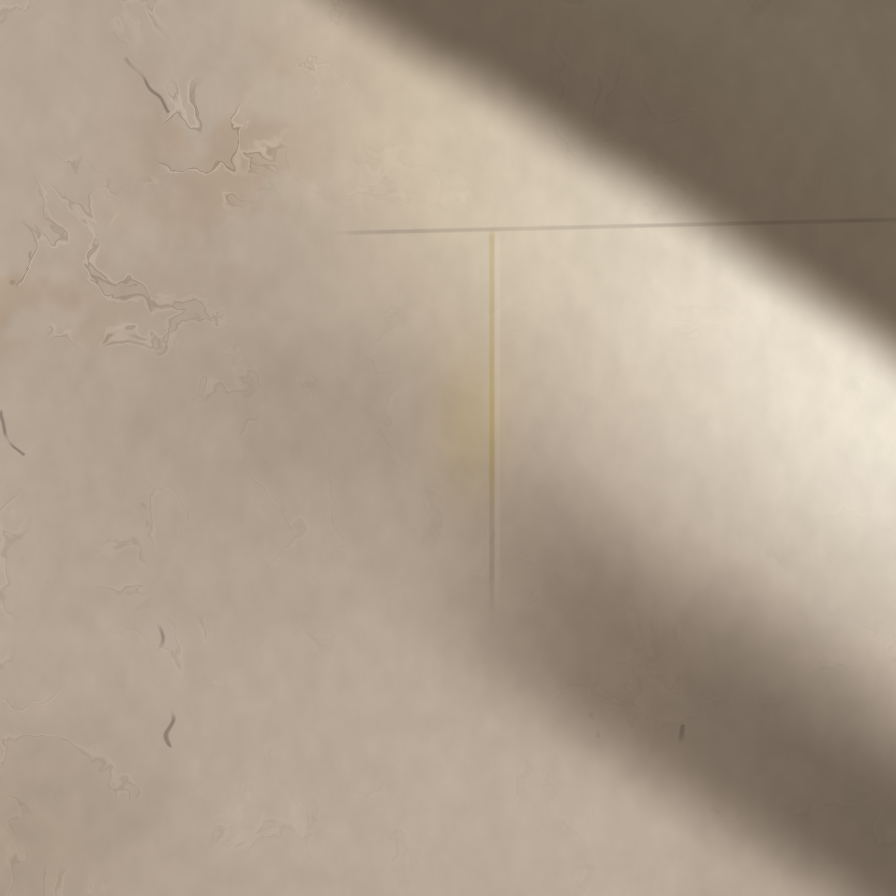
Write a Shadertoy shader that draws this texture.

```glsl
// A warm plaster wall crossed by a diagonal shaft of sunlight between two soft shadows.
// Light is a profile of the depth below one gently curved edge; noise adds mottling,
// hairline cracks and stains, and distance functions draw the panel seams.

float hash(vec2 p) {
    vec3 q = fract(vec3(p.xyx) * 0.1031);
    q += dot(q, q.yzx + 33.33);
    return fract((q.x + q.y) * q.z);
}

float noise(vec2 p) {
    vec2 i = floor(p), f = fract(p);
    f = f * f * (3.0 - 2.0 * f);
    return mix(mix(hash(i), hash(i + vec2(1, 0)), f.x),
               mix(hash(i + vec2(0, 1)), hash(i + vec2(1, 1)), f.x), f.y);
}

float fbm(vec2 p) {
    float sum = 0.0, amp = 0.5;
    for (int i = 0; i < 5; i++) {
        sum += amp * noise(p);
        p = mat2(1.6, 1.2, -1.2, 1.6) * p + 7.3;
        amp *= 0.5;
    }
    return sum;
}

// Round soft spot, 1 at its centre
float spot(vec2 p, vec2 centre, vec2 size) {
    vec2 q = (p - centre) / size;
    return exp(-dot(q, q));
}

float segment(vec2 p, vec2 a, vec2 b) {
    vec2 pa = p - a, ba = b - a;
    return length(pa - ba * clamp(dot(pa, ba) / dot(ba, ba), 0.0, 1.0));
}

// Broken, wandering hairline between two points
float crack(vec2 p, vec2 a, vec2 b) {
    vec2 wander = vec2(noise(p * 45.0), noise(p * 45.0 + 19.0)) - 0.5;
    float line = 1.0 - smoothstep(0.0006, 0.0035, segment(p + 0.016 * wander, a, b));
    return line * smoothstep(0.3, 0.6, noise(p * 38.0 + 5.0));
}

// Height of the upper shadow's edge at x
float shadowEdge(float x) {
    float t = x - 0.39;
    return 1.0 - 0.55 * t - 0.11 * t * t;
}

// Wall colour under the sunlight and the two shadows
vec3 lighting(vec2 p) {
    float depth = shadowEdge(p.x) - p.y;

    // Ambient wall, dimmer in the middle left and the lower corner
    vec3 col = vec3(0.705, 0.645, 0.58);
    col -= 0.045 * spot(p, vec2(0.36, 0.53), vec2(0.22, 0.17));
    col -= vec3(0.04, 0.045, 0.05) * spot(p, vec2(0.0, 0.06), vec2(0.2, 0.16));
    col += 0.025 * spot(p, vec2(0.58, 0.08), vec2(0.22, 0.13));

    // Shaft of light, stronger to the right
    float shaft = 1.0 - smoothstep(0.12, 0.47, depth);
    float reach = smoothstep(0.2, 0.52, p.x);
    vec3 sun = mix(vec3(0.80, 0.74, 0.65), vec3(0.92, 0.88, 0.81), smoothstep(0.4, 1.0, p.x));
    col = mix(col, sun, shaft * reach);

    // Lower shadow, dissolving to the left
    float lower = smoothstep(0.34, 0.54, depth) * (1.0 - smoothstep(0.60, 0.73, depth));
    vec3 lowerCol = mix(vec3(0.52, 0.46, 0.40), vec3(0.44, 0.39, 0.34), smoothstep(0.6, 1.0, p.x));
    col = mix(col, lowerCol, lower * smoothstep(0.40, 0.70, p.x));

    // Upper shadow with a penumbra that widens to the right
    float lit = smoothstep(-0.035, 0.035 + 0.04 * p.x, depth);
    vec3 upperCol = mix(vec3(0.425, 0.37, 0.315), vec3(0.45, 0.405, 0.345), smoothstep(0.0, 0.25, -depth));
    return mix(upperCol, col, lit);
}

void mainImage(out vec4 fragColor, in vec2 fragCoord) {
    vec2 p = fragCoord / iResolution.xy;
    vec2 warp = vec2(fbm(p * 7.0), fbm(p * 7.0 + 31.0)) - 0.5;
    vec3 col = lighting(p + 0.018 * warp);

    // Plaster mottling, cloudy and fine
    float cloud = fbm(p * 9.0 + 2.0 * warp) - 0.48;
    float grain = fbm(p * vec2(60.0, 42.0)) - 0.48;
    col *= 1.0 + 0.07 * cloud + 0.055 * grain;

    // Warm stains on the left and a yellow one beside the seam
    float stain = spot(p, vec2(0.25, 0.84), vec2(0.11, 0.13)) + spot(p, vec2(0.04, 0.66), vec2(0.11, 0.08));
    col -= vec3(0.025, 0.04, 0.05) * stain * smoothstep(0.35, 0.65, fbm(p * 18.0));
    col -= vec3(0.0, 0.01, 0.055) * spot(p, vec2(0.525, 0.53), vec2(0.04, 0.08));

    // Scattered hairlines with a pale lip, mostly on the left
    float ridge = fbm(p * vec2(15.0, 11.0) + 3.0 * warp) - 0.48;
    float patches = smoothstep(0.50, 0.70, noise(p * 14.0 + 40.0));
    patches *= 0.15 + stain + 0.35 * (1.0 - smoothstep(0.1, 0.5, p.x));
    float hairline = 1.0 - smoothstep(0.0, 0.018, abs(ridge));
    float lip = 1.0 - smoothstep(0.0, 0.025, abs(ridge - 0.03));
    col += patches * (0.035 * lip - 0.06 * hairline);

    // Distinct cracks and short dark nicks
    float cracks = crack(p, vec2(0.175, 0.31), vec2(0.192, 0.17));
    cracks += crack(p, vec2(0.14, 0.94), vec2(0.19, 0.87));
    cracks += crack(p, vec2(0.0, 0.54), vec2(0.025, 0.49));
    cracks += crack(p, vec2(0.762, 0.19), vec2(0.758, 0.165));
    cracks += crack(p, vec2(0.665, 0.20), vec2(0.665, 0.185));
    col *= 1.0 - 0.22 * min(cracks, 1.0);

    // Panel seams: a faint level groove and a yellowed upright one
    float level = abs(p.y - 0.740 - 0.024 * (p.x - 0.38));
    float groove = (1.0 - smoothstep(0.0008, 0.0035, level)) * smoothstep(0.36, 0.42, p.x);
    col *= 1.0 - groove * (0.06 + 0.08 * noise(p * 22.0));
    float span = smoothstep(0.30, 0.37, p.y) * (1.0 - smoothstep(0.735, 0.745, p.y));
    float upright = (1.0 - smoothstep(0.001, 0.0045, abs(p.x - 0.549))) * span;
    float yellow = smoothstep(0.40, 0.50, p.y);
    col -= upright * mix(vec3(0.04), vec3(0.035, 0.045, 0.10), yellow);
    col += 0.02 * span * (1.0 - smoothstep(0.001, 0.005, abs(p.x - 0.555)));

    fragColor = vec4(clamp(col, 0.0, 1.0), 1.0);
}
```
